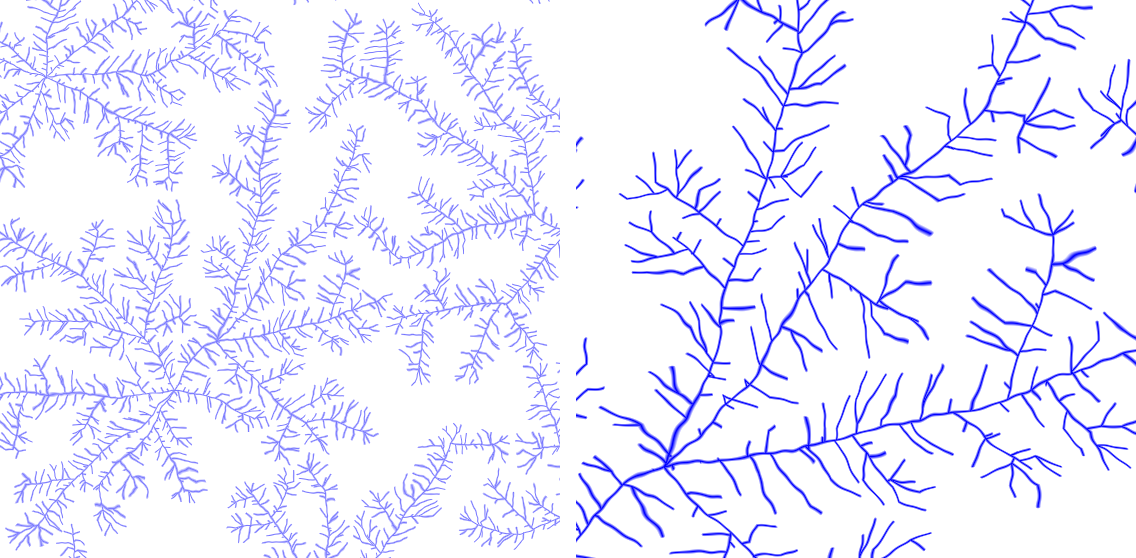
Left, the full canvas; right, a detail of the centre.
Give the GLSL for this pattern, as a Shadertoy shader.

```glsl
const vec3 PAPER = vec3(1.0);
const vec3 INK = vec3(0.0, 0.0, 1.0);
const float LINE_WIDTH = 0.0013;
const float TRUNK_CELLS = 6.0;     // grid density of each stream order
const float BRANCH_CELLS = 11.0;
const float TWIG_CELLS = 68.0;
const float JITTER = 0.8;
const float LEAN = 0.5;            // downstream slant where streams join
const float BRANCH_MAX = 0.12;     // longest branch
const float TWIG_REACH = 0.033;    // how far twigs spread from a stream
const float SEARCH = 0.1;          // radius in which streams feed twigs
const int MAX_STREAMS = 30;

vec2 hash2(vec2 p) {
    vec3 q = fract(p.xyx * vec3(0.1031, 0.1030, 0.0973));
    q += dot(q, q.yzx + 33.33);
    return fract((q.xx + q.yz) * q.zy);
}

// Jittered point of a grid cell
vec2 site(vec2 cell, float cells) {
    return (cell + 0.5 + JITTER * (hash2(cell + 7.3 * cells) - 0.5)) / cells;
}

// Smooth ground whose slope steers the streams
float terrain(vec2 p) {
    vec3 phase = vec3(dot(p, vec2(8.1, 3.7)), dot(p, vec2(-4.3, 9.2)), dot(p, vec2(11.0, -8.5)));
    return dot(sin(phase + vec3(0.7, 2.9, 4.4)), vec3(0.08, 0.08, 0.05)) + 0.3 * p.y;
}

// Layered sines that make straight lines meander
vec2 meander(vec2 p) {
    vec2 shift = vec2(0.0);
    float freq = 24.0, amp = 0.008;
    for (int i = 0; i < 4; i++) {
        p = mat2(0.8, 0.6, -0.6, 0.8) * p + 0.37;
        shift += amp * sin(freq * p.yx + 1.3 * sin(0.6 * freq * p));
        freq *= 2.6;
        amp *= 0.36;
    }
    return shift;
}

float segmentDistance(vec2 p, vec4 s) {
    vec2 d = s.zw - s.xy, v = p - s.xy;
    return length(v - d * clamp(dot(v, d) / (dot(d, d) + 1e-9), 0.0, 1.0));
}

// Point on a stream where water from p enters, shifted downstream
vec2 joinPoint(vec2 p, vec4 s, float dist) {
    vec2 d = s.zw - s.xy;
    float len = length(d) + 1e-5;
    return s.xy + d / len * clamp(dot(p - s.xy, d) / len + LEAN * dist, 0.0, len);
}

// Segment from a trunk site to its steepest lower neighbour
vec4 trunkFrom(vec2 cell) {
    vec2 a = site(cell, TRUNK_CELLS), b = a;
    float top = terrain(a), steepest = 0.0;
    for (int k = 0; k < 9; k++) {
        vec2 c = site(cell + vec2(k % 3 - 1, k / 3 - 1), TRUNK_CELLS);
        float slope = (top - terrain(c)) / max(length(c - a), 1e-4);
        if (slope > steepest) { steepest = slope; b = c; }
    }
    return vec4(a, b);
}

void mainImage(out vec4 fragColor, in vec2 fragCoord) {
    float pixel = 1.0 / iResolution.y;
    vec2 p = fragCoord * pixel;
    p += meander(p);
    vec4 trunks[25], streams[MAX_STREAMS];
    int count = 0;
    float lineDist = 1.0;

    // Trunks
    for (int i = 0; i < 25; i++) {
        trunks[i] = trunkFrom(floor(p * TRUNK_CELLS) + vec2(i % 5 - 2, i / 5 - 2));
        float d = segmentDistance(p, trunks[i]);
        lineDist = min(lineDist, d);
        if (d < SEARCH && count < MAX_STREAMS) streams[count++] = trunks[i];
    }

    // Branches run to the nearest trunk
    for (int i = 0; i < 25; i++) {
        vec2 b = site(floor(p * BRANCH_CELLS) + vec2(i % 5 - 2, i / 5 - 2), BRANCH_CELLS);
        if (distance(b, p) > SEARCH + BRANCH_MAX) continue;
        float nearest = 1.0;
        vec4 host = trunks[0];
        for (int j = 0; j < 25; j++) {
            float d = segmentDistance(b, trunks[j]);
            if (d < nearest) { nearest = d; host = trunks[j]; }
        }
        vec4 branch = vec4(b, joinPoint(b, host, nearest));
        float d = segmentDistance(p, branch);
        if (nearest > BRANCH_MAX || d > SEARCH) continue;
        lineDist = min(lineDist, d);
        if (count < MAX_STREAMS) streams[count++] = branch;
    }

    // Twig sites: xy position, zw entry point; distance and height
    vec4 twigs[25];
    vec2 relief[25];
    for (int i = 0; i < 25; i++) {
        vec2 t = site(floor(p * TWIG_CELLS) + vec2(i % 5 - 2, i / 5 - 2), TWIG_CELLS);
        float nearest = 1.0;
        vec4 host = vec4(t, t);
        for (int j = 0; j < count; j++) {
            float d = segmentDistance(t, streams[j]);
            if (d < nearest) { nearest = d; host = streams[j]; }
        }
        twigs[i] = vec4(t, joinPoint(t, host, nearest));
        relief[i] = vec2(nearest, nearest + 0.45 * terrain(t));
    }

    // Twigs enter a close stream or run down to a lower site
    for (int k = 0; k < 9; k++) {
        int i = (k / 3 + 1) * 5 + k % 3 + 1;
        vec2 t = twigs[i].xy, end = t;
        float reach = TWIG_REACH * (1.0 + 0.35 * sin(31.0 * t.x + 4.0 * t.y) * sin(27.0 * t.y));
        if (relief[i].x > reach) continue;
        float steepest = 0.0;
        for (int n = 0; n < 9; n++) {
            int j = i + (n / 3 - 1) * 5 + n % 3 - 1;
            float slope = (relief[i].y - relief[j].y) / max(distance(t, twigs[j].xy), 1e-4);
            if (slope > steepest) { steepest = slope; end = twigs[j].xy; }
        }
        if (relief[i].x < 0.9 / TWIG_CELLS) end = twigs[i].zw;
        if (end != t) lineDist = min(lineDist, segmentDistance(p, vec4(t, end)));
    }

    // Soft line whose total ink stays constant at any size
    float soft = 0.5 * LINE_WIDTH + pixel;
    float ink = clamp(LINE_WIDTH / soft * (1.0 - lineDist / soft), 0.0, 1.0);
    fragColor = vec4(mix(PAPER, INK, ink), 1.0);
}
```
